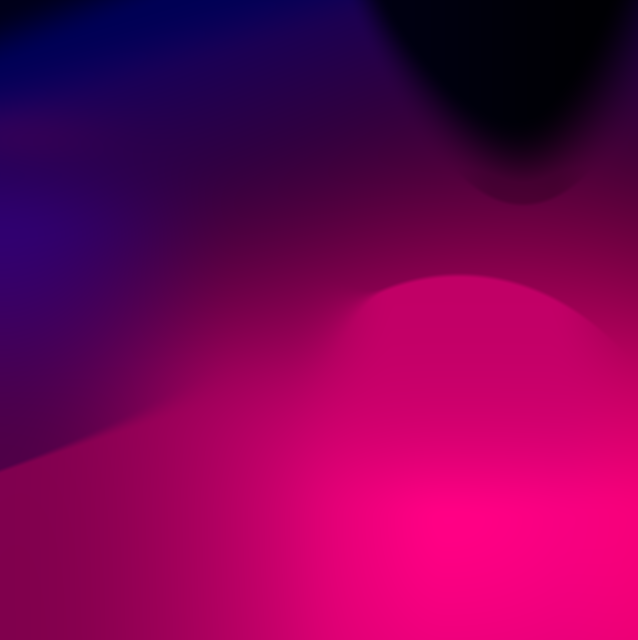
This background is drawn by a WebGL 2 fragment shader. Its source:

```glsl
#version 300 es
precision highp float;

uniform vec2 u_resolution;
out vec4 fragColor;

// Colours
const vec3 NAVY = vec3(0.00, 0.00, 0.33);
const vec3 NIGHT = vec3(0.00, 0.00, 0.10);
const vec3 INDIGO = vec3(0.18, 0.00, 0.45);
const vec3 PLUM = vec3(0.31, 0.00, 0.28);
const vec3 DUSK = vec3(0.08, 0.00, 0.00);
const vec3 ROSE = vec3(0.755, 0.00, 0.40);
const vec3 GLOW = vec3(0.25, 0.00, 0.12);
const vec3 SHADOW_LEFT = vec3(0.00, 0.00, 0.07);
const vec3 SHADOW_RIGHT = vec3(0.00, 0.00, 0.015);

// Placement, in canvas units
const float TILT = 0.35;
const vec2 GLOW_CENTER = vec2(0.70, 0.19);
const vec2 GLOW_LOW = vec2(0.25, 0.41);    // reach to the left and down
const vec2 GLOW_HIGH = vec2(0.65, 0.13);   // reach to the right and up
const vec2 DOME_TOP = vec2(0.72, 0.57);
const vec2 SHADOW_TIP = vec2(0.82, 0.68);
const float SHADOW_CURVE = 4.7;
const float EDGE = 0.005;

float softMin(float a, float b, float k) {
    float h = max(k - abs(a - b), 0.0) / k;
    return min(a, b) - 0.25 * h * h * k;
}

float fade(float start, float end, float v) {
    return 1.0 - smoothstep(start, end, v);
}

// Tilted ramp from deep blue through plum to magenta
vec3 backdrop(vec2 p) {
    float bend = max(p.x - 0.55, 0.0);
    float depth = 1.0 - p.y + TILT * p.x - 0.65 * bend * bend;
    float ramp = 0.5 * depth + 0.38 * smoothstep(0.35, 0.95, depth);
    float ceiling = mix(0.50, 0.78, smoothstep(0.0, 0.65, p.x));
    float red = softMin(ramp, ceiling, 0.1);
    float cool = depth / 0.4;
    float blue = 0.5 * red + 0.32 * exp(-cool * cool) + 0.05 * (1.0 - p.x);
    return vec3(red, 0.0, blue);
}

// Navy band and dark corner at the upper left
vec3 addNavy(vec3 color, vec2 p) {
    float band = smoothstep(-0.05, 0.07, p.y - 0.85 - 0.30 * p.x);
    color = mix(color, NAVY, band);
    float corner = fade(0.2, 1.8, p.x / 0.15 + (1.0 - p.y) / 0.06);
    color = mix(color, NIGHT, corner);
    vec2 q = (p - vec2(0.02, 0.79)) / vec2(0.16, 0.05);
    return color + DUSK * exp(-dot(q, q));
}

// Violet veil with a crisp rising lower edge
vec3 addVeil(vec3 color, vec2 p) {
    float rim = 0.264 + 0.35 * p.x + 0.15 * p.x * p.x;
    float softness = EDGE + 0.25 * p.x * p.x;
    float mask = smoothstep(-softness, softness, p.y - rim);
    mask *= fade(0.0, 0.38, p.x) * fade(0.62, 0.80, p.y);
    return mix(color, mix(PLUM, INDIGO, smoothstep(0.27, 0.70, p.y)), mask);
}

// Rounded dome, sharp on top and blurred toward its left flank
vec3 addDome(vec3 color, vec2 p) {
    float dx = p.x - DOME_TOP.x;
    float rim = DOME_TOP.y - 1.6 * dx * dx - 3.0 * dx * dx * dx * dx;
    float softness = EDGE + 0.12 * fade(0.45, 0.60, p.x);
    float mask = smoothstep(-softness, softness, rim - p.y);
    mask *= smoothstep(0.44, 0.62, p.x) * fade(0.86, 1.0, p.x);
    return mix(color, ROSE, mask);
}

// Wide glow with a different reach on each side
vec3 addGlow(vec3 color, vec2 p) {
    vec2 offset = p - GLOW_CENTER;
    vec2 reach = mix(GLOW_LOW, GLOW_HIGH, step(0.0, offset));
    return color + GLOW * exp(-pow(length(offset / reach), 1.5));
}

// Hanging parabolic shadow with a faint rim at its tip
vec3 addShadow(vec3 color, vec2 p) {
    float dx = p.x - SHADOW_TIP.x;
    float slope = 2.0 * SHADOW_CURVE * dx;
    float height = p.y - SHADOW_TIP.y - SHADOW_CURVE * dx * dx;
    float dist = height / sqrt(1.0 + slope * slope);
    float rise = smoothstep(0.68, 1.0, p.y) * fade(0.70, 0.90, p.x);
    float soft = smoothstep(-0.015, mix(0.15, 0.05, rise), dist);
    float rim = 0.22 * smoothstep(-EDGE, EDGE, dist) * fade(0.04, 0.13, abs(dx));
    vec3 shade = mix(SHADOW_LEFT, SHADOW_RIGHT, smoothstep(0.58, 0.95, p.x));
    return mix(color, shade, max(soft, rim));
}

void main() {
    vec2 p = gl_FragCoord.xy / u_resolution;
    vec3 color = backdrop(p);
    color = addNavy(color, p);
    color = addVeil(color, p);
    color = addDome(color, p);
    color = addGlow(color, p);
    color = addShadow(color, p);
    fragColor = vec4(clamp(color, 0.0, 1.0), 1.0);
}
```
